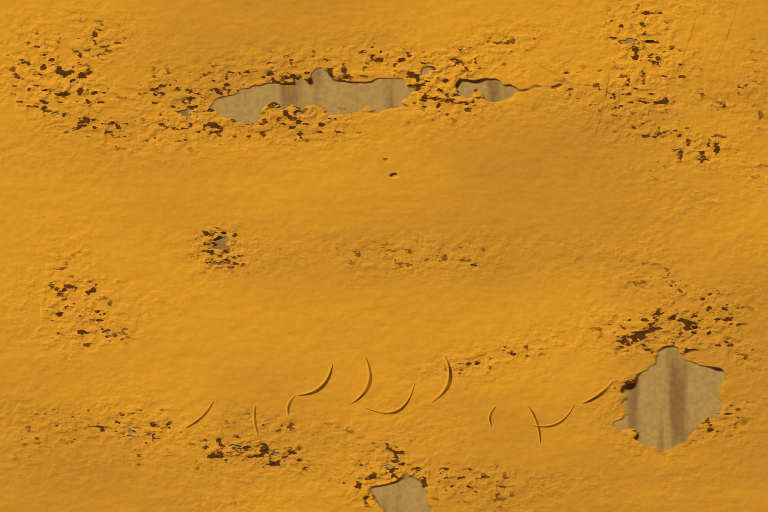
This texture is drawn by a WebGL 2 fragment shader. Its source:

```glsl
#version 300 es
precision highp float;
// Weathered ochre paint, crusted and peeling from a tan wall in raking light.
uniform vec2 u_resolution;
out vec4 fragColor;

const vec2 TO_LIGHT = vec2(-0.6, 0.8);
const vec3 OCHRE = vec3(0.838, 0.566, 0.146);
const vec3 OCHRE_DULL = vec3(0.762, 0.512, 0.152);
const vec3 WALL = vec3(0.68, 0.53, 0.28);
const vec3 WALL_DARK = vec3(0.50, 0.36, 0.19);
const vec3 SHADOW = vec3(0.16, 0.07, 0.03);

float hash(vec2 p) {
  vec3 q = fract(p.xyx * vec3(0.1031, 0.1030, 0.0973));
  q += dot(q, q.yzx + 33.33);
  return fract((q.x + q.y) * q.z);
}

float noise(vec2 p) {
  vec2 i = floor(p), f = fract(p);
  f = f * f * (3.0 - 2.0 * f);
  return mix(mix(hash(i), hash(i + vec2(1, 0)), f.x),
             mix(hash(i + vec2(0, 1)), hash(i + vec2(1, 1)), f.x), f.y);
}

float fbm(vec2 p) {
  float sum = 0.0, gain = 0.5;
  for (int i = 0; i < 4; i++) {
    sum += gain * noise(p);
    p = mat2(1.6, 0.9, -0.9, 1.6) * p + 17.3;
    gain *= 0.5;
  }
  return sum / 0.9375;
}

// Soft elliptical region, sheared upward by tilt
float region(vec2 p, vec2 centre, vec2 size, float tilt) {
  vec2 q = p - centre;
  q.y -= tilt * q.x;
  q /= size;
  return exp(-dot(q, q));
}

// How crusted the paint is, 0 to 1
float wear(vec2 p) {
  float w = 1.1 * region(p, vec2(0.66, 0.82), vec2(0.42, 0.085), 0.12);
  w += region(p, vec2(0.52, 0.10), vec2(0.48, 0.085), -0.1);
  w += 0.75 * region(p, vec2(1.34, 0.82), vec2(0.20, 0.19), -0.3);
  w += region(p, vec2(1.33, 0.29), vec2(0.15, 0.17), 0.0);
  w += 0.75 * region(p, vec2(0.14, 0.86), vec2(0.14, 0.12), 0.0);
  w += region(p, vec2(0.43, 0.51), vec2(0.05, 0.05), 0.0);
  w += 0.65 * region(p, vec2(0.17, 0.40), vec2(0.13, 0.12), 0.0);
  w += 0.4 * region(p, vec2(0.80, 0.50), vec2(0.40, 0.05), 0.0);
  w += 0.7 * region(p, vec2(0.96, 0.28), vec2(0.16, 0.05), 0.2);
  float patchy = smoothstep(0.30, 0.62, fbm(p * vec2(8.0, 17.0) + 4.0));
  return clamp(w, 0.0, 1.0) * mix(0.3, 1.15, patchy);
}

// Coverage of exposed wall: large torn patches plus small flakes
float bareWall(vec2 p, float worn) {
  float tear = fbm(p * vec2(13.0, 23.0) + 9.0) - 0.5;
  float strip = 0.9 * region(p, vec2(0.66, 0.81), vec2(0.36, 0.05), 0.07) + 1.7 * tear;
  float patches = region(p, vec2(1.32, 0.22), vec2(0.125, 0.125), 0.15);
  patches += region(p, vec2(0.79, 0.03), vec2(0.085, 0.065), 0.0);
  patches += 0.9 * tear;
  float large = smoothstep(0.60, 0.67, max(strip, patches));
  float chips = fbm(p * vec2(28.0, 62.0) + 3.0) + 0.31 * worn;
  return max(large, smoothstep(0.97, 1.02, chips));
}

// Paint relief: smooth skin, and fine crust where worn
float relief(vec2 p, float worn) {
  float skin = 0.20 * fbm(p * vec2(42.0, 66.0)) + 0.03 * noise(p * vec2(24.0, 140.0));
  float crust = smoothstep(0.35, 0.72, fbm(p * vec2(84.0, 112.0) + 31.0));
  return skin + 0.5 * worn * crust;
}

// Tapered curved line: x is its body, y the lit strip beside it
vec2 stroke(vec2 p, vec2 centre, float angle, float len, float width, float bend) {
  vec2 q = p - centre;
  float c = cos(angle), s = sin(angle);
  q = vec2(c * q.x + s * q.y, c * q.y - s * q.x);
  q.y -= bend * q.x * q.x / len;
  float taper = width * (1.0 - q.x * q.x / (len * len));
  vec2 d = abs(vec2(q.y, q.y - 1.8 * width)) - taper;
  return (1.0 - smoothstep(-0.001, 0.002, d)) * step(abs(q.x), len);
}

void main() {
  vec2 p = gl_FragCoord.xy / u_resolution.y;
  float worn = wear(p);

  // Paint tone: broad stains, faint brush drag, cleaner towards the middle
  float tone = 0.85 * fbm(p * vec2(1.9, 3.2) + 2.0) + 0.15 * fbm(p * vec2(6.0, 28.0));
  tone += 0.16 * region(p, vec2(0.66, 0.58), vec2(0.7, 0.5), 0.0) - 0.10 * worn;
  vec3 paint = mix(OCHRE_DULL, OCHRE, smoothstep(0.36, 0.66, tone));

  // Raking light over the relief
  float slope = relief(p, worn) - relief(p + TO_LIGHT * 0.0033, worn);
  float grain = noise(p * 165.0) - 0.5;
  paint *= 1.0 + clamp(slope, -0.6, 0.10) * 0.95 + 0.03 * grain;
  float pits = fbm(p * vec2(70.0, 120.0) + 5.0) + 0.16 * worn;
  paint = mix(paint, SHADOW, 0.72 * smoothstep(0.72, 0.84, pits) * smoothstep(0.2, 0.6, worn));

  // Exposed wall, streaked and shaded by the lifted paint edge
  float bare = bareWall(p, worn);
  float ragged = noise(p * 30.0);
  vec2 reach = TO_LIGHT * mix(0.002, 0.014, ragged * ragged * ragged);
  float lightSide = bareWall(p + reach, worn);
  float streak = smoothstep(0.45, 0.75, fbm(p * vec2(34.0, 4.0)));
  vec3 wall = mix(WALL, WALL_DARK, 0.8 * streak) * (1.0 + 0.1 * grain);
  wall = mix(wall, SHADOW, (1.0 - lightSide) * mix(0.45, 0.95, ragged));
  paint *= 1.0 + 0.12 * lightSide * (1.0 - bare);
  vec3 color = mix(paint, wall, bare);

  // Row of curled paint lips
  for (int i = 0; i < 11; i++) {
    float k = float(i);
    float r = hash(vec2(k, 3.0)), s = hash(vec2(k, 8.0)), t = hash(vec2(k, 14.0));
    vec2 centre = vec2(0.38 + 0.078 * k + 0.05 * r, 0.17 + 0.10 * s);
    vec2 lip = stroke(p, centre, mix(0.2, 2.0, r), mix(0.015, 0.055, t),
                      mix(0.0014, 0.0032, s), mix(-0.5, 0.7, t));
    color = mix(color, OCHRE * 1.12, 0.75 * lip.y);
    color = mix(color, SHADOW, lip.x * mix(0.25, 0.8, noise(p * 40.0)));
  }

  // Thin scratches
  for (int i = 0; i < 5; i++) {
    float k = float(i);
    float r = hash(vec2(k, 21.0)), s = hash(vec2(k, 27.0));
    vec2 centre = vec2(1.10 + 0.08 * k, 0.74 + 0.2 * s);
    vec2 mark = stroke(p, centre, mix(1.2, 2.7, r), 0.07, 0.0008, 0.05);
    color = mix(color, SHADOW, 0.3 * mark.x * noise(p * 60.0));
  }

  fragColor = vec4(clamp(color, 0.0, 1.0), 1.0);
}
```
